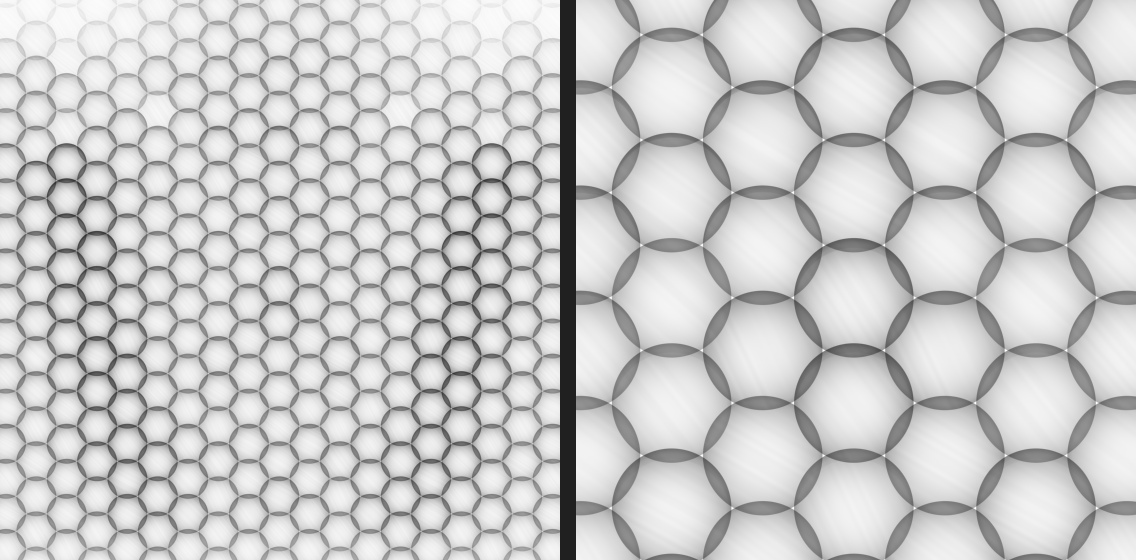
Left: the whole. Right: its middle third, enlarged.
Write a WebGL 1 fragment shader that draws this pattern.

```glsl
precision highp float;
// Overlapping translucent grey discs on a hexagonal grid, with soft drifting shadows.
uniform vec2 u_resolution;

float hash(vec2 p) {
    return fract(sin(dot(p, vec2(12.99, 78.23))) * 43758.55);
}

float noise(float x, float seed) {
    float i = floor(x);
    float f = fract(x);
    return mix(hash(vec2(i, seed)), hash(vec2(i + 1.0, seed)), f * f * (3.0 - 2.0 * f));
}

float bump(float x, float width) {
    return exp(-x * x / (width * width));
}

// Shadow strength of a disc: two mirrored dark bands, a faint central one, a pale top.
float shadowStrength(vec2 center, vec2 id) {
    float side = abs(center.x) / 15.97;
    float down = 0.448 - center.y / 15.97;
    float band = bump(side - 0.45 + 0.21 * down, 0.085);
    band *= smoothstep(0.05, 0.4, down) * (1.0 - 0.75 * smoothstep(0.7, 1.0, down));
    float tone = 0.82 + 0.58 * band + 0.15 * bump(side, 0.09) * bump(down - 0.5, 0.3);
    tone += 0.2 * (hash(id) - 0.5);
    float top = 1.0 - smoothstep(0.0, 0.34, down);
    tone *= 1.0 - top * (0.2 + 0.5 * smoothstep(0.08, 0.3, side));
    float bleached = step(0.78, hash(id + 7.3)) * smoothstep(0.12, 0.2, side);
    return tone * (1.0 - 0.65 * bleached * (1.0 - smoothstep(0.2, 0.3, down)));
}

// Light passed by one disc at an offset from its center.
float discLight(vec2 offset, vec2 center, vec2 id, float pixel) {
    float radius = 0.568;
    float dist = length(offset);
    float q = dist / radius;
    float strength = shadowStrength(center, id);

    // Radial falloff with the highlight a little below the center
    float lit = length(offset + vec2(0.0, 0.035)) / radius;
    float light = 0.965 - 0.025 * strength - 0.32 * strength * pow(lit, 2.6);
    light -= 0.05 * strength * smoothstep(0.9, 1.0, q);

    // Crescent left by a second, lowered disc edge
    float slip = 0.03 + 0.07 * hash(id + 3.1);
    float ghost = length(offset + vec2(0.0, slip)) - radius;
    float ghostAmount = step(0.35, hash(id + 5.7)) * bump(center.y - 1.8, 4.5);
    light -= 0.07 * ghostAmount * smoothstep(-pixel, pixel, ghost);

    // Fine brushed streaks
    float angle = 0.8 + 0.7 * (hash(id + 1.9) - 0.5);
    float across = dot(offset, vec2(sin(angle), cos(angle)));
    light += 0.022 * (noise(across * 24.0, id.x + 3.0 * id.y) - 0.5);

    float cover = 1.0 - smoothstep(-0.75 * pixel, 0.75 * pixel, dist - radius);
    return mix(1.0, light, cover);
}

void main() {
    vec2 uv = gl_FragCoord.xy / u_resolution;
    vec2 p = (uv - vec2(0.4987, 0.552)) * 15.97;
    float pixel = 15.97 / min(u_resolution.x, u_resolution.y);
    float column = floor(p.x / 0.866 + 0.5);
    float light = 1.0;

    // Multiply every disc that can reach this point
    for (int i = -1; i <= 1; i++) {
        float x = column + float(i);
        float stagger = 0.5 * mod(x, 2.0);
        float row = floor(p.y - stagger + 0.5);
        for (int j = -1; j <= 1; j++) {
            float y = row + float(j);
            vec2 center = vec2(x * 0.866, y + stagger);
            light *= discLight(p - center, center, vec2(abs(x), y), pixel);
        }
    }

    // Pale haze along the top corners and the bottom edge
    float haze = smoothstep(0.86, 1.02, uv.y) * (0.2 + 0.4 * smoothstep(0.1, 0.35, abs(uv.x - 0.5)));
    haze += 0.2 * (1.0 - smoothstep(0.0, 0.07, uv.y));
    gl_FragColor = vec4(vec3(mix(light, 1.0, haze)), 1.0);
}
```
